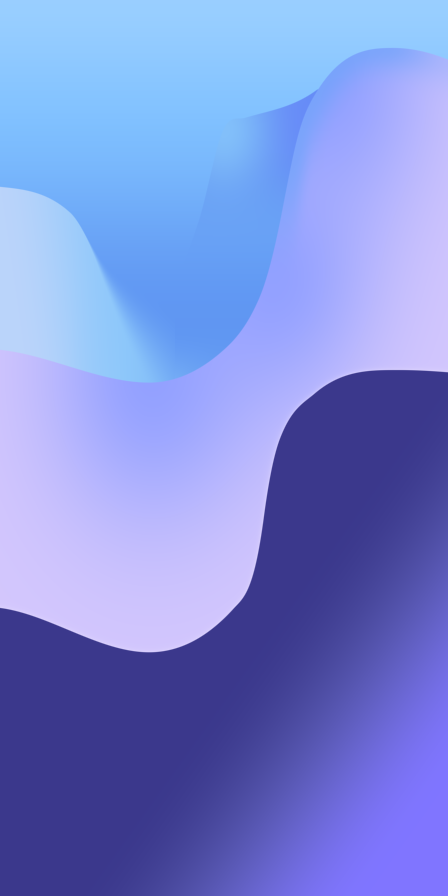
A WebGL 1 fragment shader for this background:

```glsl
precision highp float;
// Layered silky waves: a blue sky, two faded ridges, a lilac wave and an indigo
// foreground. Each crest is a chain of cubic Hermite spans (x, height, slope);
// the shading comes from gradients and soft elliptical glows.
// Units: x runs 0..1 across the canvas, y runs 0..2 from bottom to top.

uniform vec2 u_resolution;

const vec3 SKY_TOP      = vec3(0.60, 0.81, 1.00);
const vec3 SKY_MID      = vec3(0.50, 0.755, 1.00);
const vec3 SKY_LOW      = vec3(0.375, 0.59, 0.95);
const vec3 MIST_PALE    = vec3(0.73, 0.83, 0.98);
const vec3 MIST_CYAN    = vec3(0.55, 0.78, 0.98);
const vec3 MIST_BLUE    = vec3(0.42, 0.64, 0.95);
const vec3 RIDGE_BLUE   = vec3(0.39, 0.60, 0.95);
const vec3 RIDGE_LIGHT  = vec3(0.51, 0.75, 0.98);
const vec3 RIDGE_VIOLET = vec3(0.40, 0.54, 0.97);
const vec3 LILAC        = vec3(0.83, 0.78, 0.99);
const vec3 PERIWINKLE   = vec3(0.575, 0.63, 1.00);
const vec3 HILL_RIM     = vec3(0.44, 0.64, 0.98);
const vec3 INDIGO       = vec3(0.23, 0.22, 0.55);
const vec3 VIOLET       = vec3(0.50, 0.46, 1.00);
const vec3 HAZE_SHIFT   = vec3(0.00, 0.02, -0.04);
const vec3 EDGE_LIGHT   = vec3(0.91, 0.88, 1.00);

const float SLOPE_STEP = 0.001;  // spacing used to estimate a crest's slope
const float RIM_WIDTH  = 0.055;  // blue band inside the hill's crest
const float LINE_WIDTH = 0.004;  // pale line above the indigo crest
const float MIST_SOFT  = 0.09;   // blur of the mist where it fades out

// Replaces height y by the span a..b once x has passed its start.
float span(float y, float x, vec3 a, vec3 b) {
  if (x < a.x) return y;
  float w = b.x - a.x;
  float t = min((x - a.x) / w, 1.0);
  float s = 1.0 - t;
  return s * s * ((1.0 + 2.0 * t) * a.y + t * w * a.z)
       + t * t * ((1.0 + 2.0 * s) * b.y - s * w * b.z);
}

float mistCrest(float x) {
  vec3 a = vec3(0.156, 1.526, -0.9), b = vec3(0.24, 1.375, -1.85);
  float y = span(0.0, x, vec3(0.0, 1.583, -0.1), a);
  y = span(y, x, a, b);
  return span(y, x, b, vec3(0.391, 1.18, -0.9));
}

float ridgeCrest(float x) {
  vec3 a = vec3(0.443, 1.505, 3.0), b = vec3(0.49, 1.688, 3.2);
  vec3 c = vec3(0.547, 1.737, 0.3);
  float y = span(0.0, x, vec3(0.391, 1.388, 0.6), a);
  y = span(y, x, a, b);
  y = span(y, x, b, c);
  return span(y, x, c, vec3(0.708, 1.8, 0.75));
}

float lilacCrest(float x) {
  vec3 a = vec3(0.333, 1.146, 0.0), b = vec3(0.508, 1.227, 0.95);
  vec3 c = vec3(0.578, 1.333, 2.3), d = vec3(0.625, 1.505, 5.0);
  vec3 e = vec3(0.664, 1.693, 3.8), f = vec3(0.708, 1.797, 1.6);
  vec3 g = vec3(0.878, 1.893, 0.0);
  float y = span(0.0, x, vec3(0.0, 1.219, -0.1), a);
  y = span(y, x, a, b);
  y = span(y, x, b, c);
  y = span(y, x, c, d);
  y = span(y, x, d, e);
  y = span(y, x, e, f);
  y = span(y, x, f, g);
  return span(y, x, g, vec3(1.0, 1.867, -0.4));
}

float indigoCrest(float x) {
  vec3 a = vec3(0.333, 0.544, 0.0), b = vec3(0.521, 0.641, 1.1);
  vec3 c = vec3(0.589, 0.846, 7.5), d = vec3(0.625, 1.021, 2.6);
  vec3 e = vec3(0.703, 1.122, 0.85), f = vec3(0.893, 1.174, 0.0);
  float y = span(0.0, x, vec3(0.0, 0.643, -0.13), a);
  y = span(y, x, a, b);
  y = span(y, x, b, c);
  y = span(y, x, c, d);
  y = span(y, x, d, e);
  y = span(y, x, e, f);
  return span(y, x, f, vec3(1.0, 1.169, -0.08));
}

// Approximate distance below a crest, from its height here and one step on.
float depthBelow(float y, float here, float next) {
  float slope = (next - here) / SLOPE_STEP;
  return (here - y) / sqrt(1.0 + slope * slope);
}

float glow(vec2 p, vec2 center, vec2 radius) {
  vec2 q = (p - center) / radius;
  return exp(-dot(q, q));
}

void main() {
  vec2 p = gl_FragCoord.xy / u_resolution * vec2(1.0, 2.0);
  float aa = 0.8 / u_resolution.x;
  float next = p.x + SLOPE_STEP;

  // Sky
  vec3 color = mix(SKY_LOW, SKY_MID, smoothstep(1.28, 1.78, p.y));
  color = mix(color, SKY_TOP, smoothstep(1.68, 2.02, p.y));

  // Right back ridge, dissolving downwards
  float depth = depthBelow(p.y, ridgeCrest(p.x), ridgeCrest(next));
  vec3 ridge = mix(RIDGE_BLUE, RIDGE_VIOLET, glow(p, vec2(0.67, 1.73), vec2(0.11, 0.16)));
  ridge = mix(ridge, RIDGE_LIGHT, glow(p, vec2(0.50, 1.71), vec2(0.10, 0.13)));
  color = mix(color, ridge, smoothstep(-aa, aa, depth) * smoothstep(1.38, 1.64, p.y));

  // Left mist, its edge blurring to the right
  depth = depthBelow(p.y, mistCrest(p.x), mistCrest(next));
  vec3 mist = mix(MIST_PALE, MIST_CYAN, smoothstep(0.0, 0.32, p.x - 0.15 * depth + 0.02));
  mist = mix(mist, MIST_BLUE, smoothstep(0.26, 0.52, p.x));
  float soft = aa + MIST_SOFT * smoothstep(0.19, 0.40, p.x);
  color = mix(color, mist, smoothstep(-soft, soft, depth));

  // Lilac wave with periwinkle glows and a blue rim on the hill
  depth = depthBelow(p.y, lilacCrest(p.x), lilacCrest(next));
  float pale = (1.0 - glow(p, vec2(0.34, 1.167), vec2(0.235, 0.34)))
             * (1.0 - glow(p, vec2(0.61, 1.375), vec2(0.22, 0.29)))
             * (1.0 - glow(p, vec2(0.73, 1.805), vec2(0.235, 0.31)));
  vec3 wave = mix(PERIWINKLE, LILAC, pale);
  float rim = exp(-pow(max(depth, 0.0) / RIM_WIDTH, 2.0)) * smoothstep(1.35, 1.65, p.y);
  wave = mix(wave, HILL_RIM, 0.75 * rim * (1.0 - 0.6 * smoothstep(0.86, 1.0, p.x)));
  color = mix(color, wave, smoothstep(-aa, aa, depth));

  // Indigo foreground: pale crest line and a violet glow from the lower right
  depth = depthBelow(p.y, indigoCrest(p.x), indigoCrest(next));
  color = mix(color, EDGE_LIGHT, 0.5 * exp(-abs(depth) / LINE_WIDTH));
  float reach = (1.04 - p.x) / 0.52 + (p.y - 0.02) / 0.73;
  float light = 1.0 - smoothstep(0.4, 1.65, reach);
  vec3 front = mix(INDIGO, VIOLET, light) + HAZE_SHIFT * 4.0 * light * (1.0 - light);
  color = mix(color, front, smoothstep(-aa, aa, depth));

  gl_FragColor = vec4(color, 1.0);
}
```
